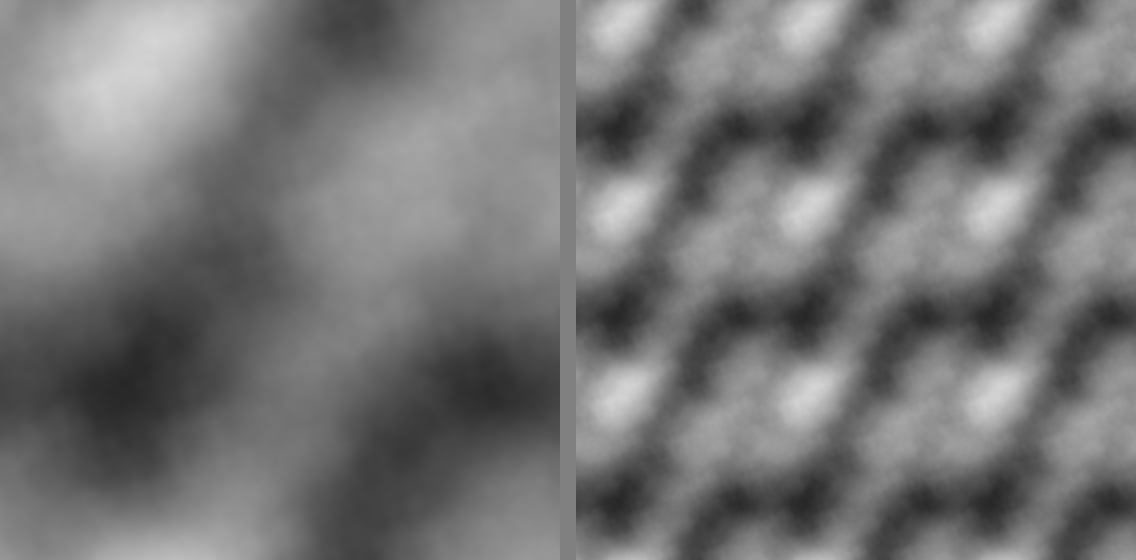
Left, the tile; right, the same tile 3 across and 3 down.
This texture is drawn by a Shadertoy shader. Its source:

```glsl
// Soft grey clouds drifting in diagonal bands, seamless on all sides.
// A few whole-number cosine waves form the broad light and dark masses;
// wrapped value noise in five octaves adds the fine, smoky mottling.

const float TAU = 6.2831853;

float hash(vec2 p) {
    return fract(sin(dot(p, vec2(127.1, 311.7))) * 43758.5453);
}

// Value noise that repeats every 'period' cells
float wrappedNoise(vec2 p, float period, float seed) {
    vec2 cell = floor(p);
    vec2 f = p - cell;
    vec2 blend = f * f * f * (f * (f * 6.0 - 15.0) + 10.0);
    vec2 lo = mod(cell, period) + seed;
    vec2 hi = mod(cell + 1.0, period) + seed;
    float bottom = mix(hash(lo), hash(vec2(hi.x, lo.y)), blend.x);
    float top = mix(hash(vec2(lo.x, hi.y)), hash(hi), blend.x);
    return mix(bottom, top, blend.y) - 0.5;
}

// Plane wave with whole cycles across the tile
float wave(vec2 uv, vec2 cycles, float phase) {
    return cos(TAU * dot(uv, cycles) + phase);
}

// Broad masses: one vertical swell crossed by leaning bands
float cloudMasses(vec2 uv) {
    float tone = 0.149 * wave(uv, vec2(0, 1), 1.24);
    tone += 0.104 * wave(uv, vec2(1, -1), -1.64);
    tone += 0.096 * wave(uv, vec2(2, -1), 1.72);
    tone += 0.034 * wave(uv, vec2(1, 0), -0.74);
    tone += 0.032 * wave(uv, vec2(1, 1), -0.60);
    tone += 0.026 * wave(uv, vec2(0, 2), -0.43);
    tone += 0.022 * wave(uv, vec2(2, -2), 1.71);
    return tone;
}

// Fine mottling on a lattice turned by a whole-number matrix, so it still tiles
float mottling(vec2 uv) {
    vec2 turned = vec2(2.0 * uv.x - uv.y, uv.x + 2.0 * uv.y);
    float sum = 0.0;
    float amplitude = 0.15;
    float period = 2.0;
    for (int octave = 0; octave < 5; octave++) {
        sum += amplitude * wrappedNoise(turned * period, period, 17.0 * float(octave) + 3.0);
        amplitude *= 0.5;
        period *= 2.0;
    }
    return sum;
}

void mainImage(out vec4 fragColor, in vec2 fragCoord) {
    vec2 uv = fragCoord / iResolution.xy;
    float grey = 0.497 + 0.97 * cloudMasses(uv) + mottling(uv);
    fragColor = vec4(vec3(clamp(grey, 0.0, 1.0)), 1.0);
}
```
